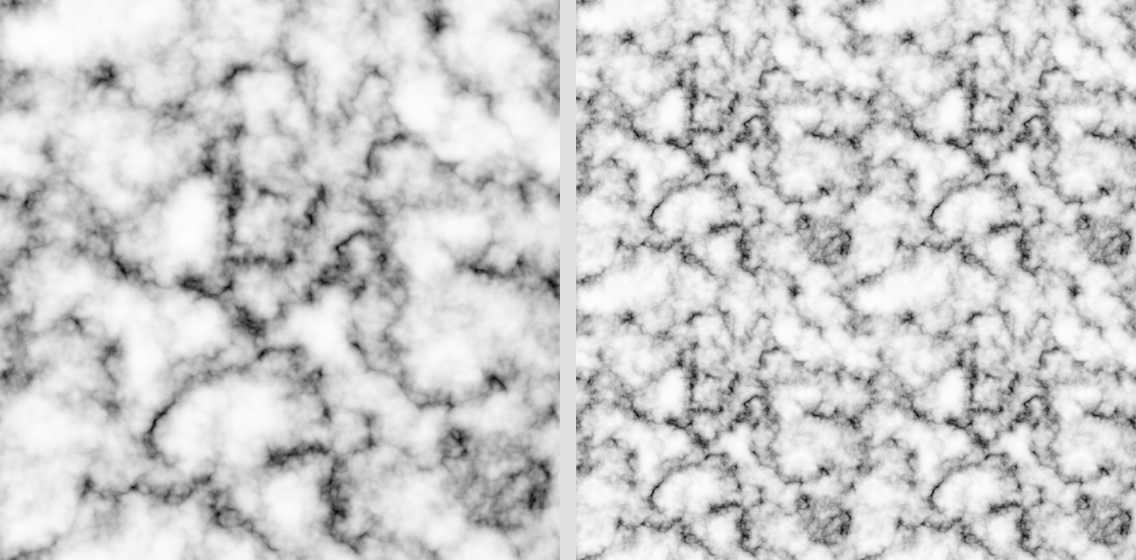
Left: one tile. Right: repeated 2 by 2.
Write a Shadertoy shader that draws this texture.

```glsl
#define VEIN_LAYERS 3
#define BASE_CELLS 4.0     // noise cells across the tile in the widest layer
#define CELL_RATIO 1.5     // each next vein layer is this much denser
#define LAYER_GAIN 0.7     // and this much fainter
#define OCTAVES 5
#define ROUGHNESS 0.5      // how much the veins wiggle and break into loops
#define VEIN_SOFTNESS 0.01
#define WHITENESS 4.2      // how fast the stone brightens away from a vein
#define VEIN_CUSP 0.9      // below 1 pinches the veins

const float TAU = 6.28318;

float hash(vec2 cell, float seed) {
    vec3 q = fract(vec3(cell.xyx + seed * 17.3) * vec3(0.1031, 0.1030, 0.0973));
    q += dot(q, q.yzx + 33.33);
    return fract((q.x + q.y) * q.z);
}

// Slope of a randomly turned plane at one lattice corner
float corner(vec2 cell, vec2 offset, float period, float seed) {
    float angle = TAU * hash(mod(cell, period), seed);
    return dot(vec2(cos(angle), sin(angle)), offset);
}

// Gradient noise that wraps after a whole number of cells
float wrappedNoise(vec2 uv, float period, float seed) {
    vec2 p = uv * period + seed * vec2(0.37, 0.61);
    vec2 cell = floor(p);
    vec2 f = p - cell;
    vec2 s = f * f * f * (f * (f * 6.0 - 15.0) + 10.0);
    vec2 e = vec2(1.0, 0.0);
    float low = mix(corner(cell, f, period, seed),
                    corner(cell + e.xy, f - e.xy, period, seed), s.x);
    float high = mix(corner(cell + e.yx, f - e.yx, period, seed),
                     corner(cell + e.xx, f - e.xx, period, seed), s.x);
    return mix(low, high, s.y);
}

// Layered noise; its zero line is a ragged vein with small loops beside it
float layeredNoise(vec2 uv, float cells, float seed) {
    float sum = 0.0;
    float strength = 1.0;
    for (int i = 0; i < OCTAVES; i++) {
        sum += strength * wrappedNoise(uv, cells, seed + float(i));
        strength *= ROUGHNESS;
        cells *= 2.0;
    }
    return sum;
}

// Sum of folded layers: darkest where several veins meet
float veinDistance(vec2 uv) {
    float sum = 0.0;
    float strength = 1.0;
    float cells = BASE_CELLS;
    for (int i = 0; i < VEIN_LAYERS; i++) {
        float n = layeredNoise(uv, floor(cells + 0.5), 1.0 + 7.0 * float(i));
        sum += strength * (sqrt(n * n + VEIN_SOFTNESS * VEIN_SOFTNESS) - VEIN_SOFTNESS);
        strength *= LAYER_GAIN;
        cells *= CELL_RATIO;
    }
    return sum;
}

void mainImage(out vec4 fragColor, in vec2 fragCoord) {
    vec2 uv = fragCoord / iResolution.xy;
    float marble = 1.0 - exp(-WHITENESS * pow(max(veinDistance(uv), 0.0), VEIN_CUSP));
    fragColor = vec4(vec3(marble), 1.0);
}
```
